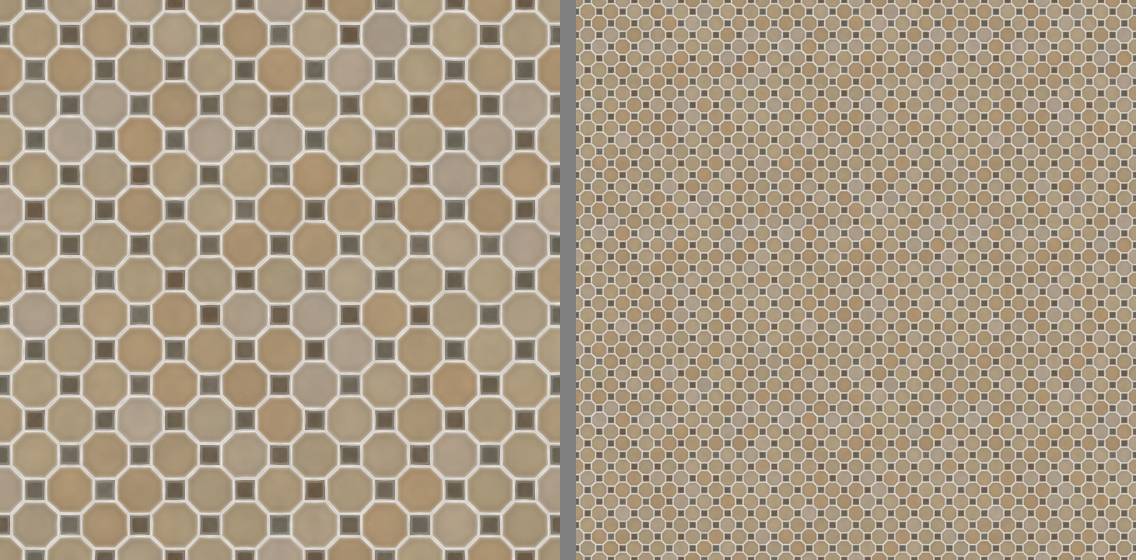
Left: one tile. Right: repeated 3 by 3.
Give the GLSL for this pattern, as a Shadertoy shader.

```glsl
// Octagon-and-dot ceramic floor: clay octagons on a diagonal lattice with small dark squares
// in the gaps. Distance to the nearest joint drives grout, glaze edge and shading; wrapping
// value noise and per-tile hashes add tint shifts, mottling and worn joints.

const float LATTICE = 16.0;      // lattice steps per side, even so that the checker wraps
const float DOT_HALF = 0.31;     // joint centre line around a dot, in lattice steps

float hash(vec2 p) {
    vec3 q = fract(p.xyx * vec3(0.1031, 0.1030, 0.0973));
    q += dot(q, q.yzx + 33.33);
    return fract((q.x + q.y) * q.z);
}

// Value noise with n cells across the unit square, wrapping at its edges
float noise(vec2 uv, float n, float seed) {
    vec2 p = uv * n, i = floor(p), f = fract(p);
    f = f * f * (3.0 - 2.0 * f);
    vec2 a = mod(i, n) + seed, b = mod(i + 1.0, n) + seed;
    return mix(mix(hash(a), hash(vec2(b.x, a.y)), f.x),
               mix(hash(vec2(a.x, b.y)), hash(b), f.x), f.y);
}

float fbm(vec2 uv, float n, float seed) {
    float sum = 0.0, amp = 0.5;
    for (int k = 0; k < 4; k++) {
        sum += amp * noise(uv, n, seed);
        n *= 2.0;
        amp *= 0.5;
        seed += 17.0;
    }
    return sum / 0.9375;
}

float roundedBox(vec2 p, float halfSize, float radius) {
    vec2 q = abs(p) - halfSize + radius;
    return length(max(q, 0.0)) + min(max(q.x, q.y), 0.0) - radius;
}

vec3 octagonGlaze(vec2 uv, vec2 id, float d) {
    float tint = hash(id + 3.7), shade = hash(id + 41.3);
    vec3 col = mix(vec3(0.665, 0.565, 0.435), vec3(0.670, 0.600, 0.485), smoothstep(0.0, 0.5, tint));
    col = mix(col, vec3(0.670, 0.612, 0.540), smoothstep(0.6, 1.0, tint));
    col *= 0.975 + 0.05 * shade;
    // Cloudy glaze, slightly deeper towards the rim
    col *= 1.0 + 0.09 * (fbm(uv, 32.0, 5.0) - 0.5);
    col += vec3(0.02, 0.0, -0.02) * (fbm(uv, 24.0, 71.0) - 0.5);
    col *= 1.0 - 0.045 * exp(-pow((d - 0.15) / 0.09, 2.0));
    // Sparse pale pits
    vec2 g = uv * 96.0, cell = floor(g);
    vec2 at = 0.25 + 0.5 * vec2(hash(cell + 11.0), hash(cell + 57.0));
    float pit = step(0.985, hash(cell + 90.0)) * smoothstep(0.14, 0.04, length(fract(g) - at));
    return mix(col, vec3(0.80, 0.73, 0.62), 0.45 * pit);
}

vec3 dotGlaze(vec2 uv, vec2 id, vec2 q, float px) {
    float tint = hash(id + 23.1), fog = hash(id + 67.9);
    vec3 core = mix(vec3(0.415, 0.345, 0.270), vec3(0.410, 0.395, 0.345), tint);
    core = mix(core, vec3(0.49, 0.47, 0.43), 0.5 * smoothstep(0.65, 1.0, fog));
    core *= 1.0 + 0.22 * (fbm(uv, 64.0, 29.0) - 0.5);
    // Dark rounded core inside a dusty rim, closed by a thin dark outline
    float body = roundedBox(q, 0.215, 0.06);
    vec3 rim = mix(core, vec3(0.64, 0.61, 0.56), 0.62);
    vec3 col = mix(core, rim, smoothstep(-0.03, 0.03, body));
    float outline = abs(max(abs(q.x), abs(q.y)) - 0.265);
    return mix(col, core * 1.06, 0.6 * smoothstep(0.012 + px, 0.0, outline));
}

void mainImage(out vec4 fragColor, in vec2 fragCoord) {
    vec2 uv = fragCoord / iResolution.xy;
    float px = LATTICE / min(iResolution.x, iResolution.y);

    // Slightly hand-laid joints
    vec2 wobble = vec2(noise(uv, 48.0, 7.0), noise(uv, 48.0, 83.0)) - 0.5;
    vec2 p = uv * LATTICE + 0.018 * wobble;

    // Nearest octagon centre: lattice points whose coordinates sum to an even number
    vec2 diag = floor(0.5 * vec2(p.x + p.y, p.x - p.y) + 0.5);
    vec2 centre = vec2(diag.x + diag.y, diag.x - diag.y);
    vec2 q = p - centre, a = abs(q);
    float reach = max(a.x, a.y);
    bool isDot = reach > 1.0 - DOT_HALF;

    // Distance to the joint centre line, and the tile colour
    float d;
    vec3 col;
    if (isDot) {
        vec2 side = a.x > a.y ? vec2(sign(q.x), 0.0) : vec2(0.0, sign(q.y));
        q -= side;
        d = DOT_HALF - max(abs(q.x), abs(q.y));
        col = dotGlaze(uv, mod(centre + side, LATTICE), q, px);
    } else {
        d = min(1.0 - DOT_HALF - reach, (1.0 - a.x - a.y) * 0.70711);
        col = octagonGlaze(uv, mod(centre, LATTICE), d);
    }

    // Chalky haze creeping from the joints
    float wear = fbm(uv, 32.0, 47.0);
    float haze = isDot ? 0.12 * exp(-d / 0.05) : 0.65 * exp(-pow(d / 0.085, 2.0));
    col = mix(col, vec3(0.82, 0.79, 0.75), haze * (0.55 + 0.9 * wear));

    // Grout: grey centre between two bright lips
    float grime = fbm(uv, 64.0, 101.0);
    vec3 grout = mix(vec3(0.80, 0.785, 0.765), vec3(0.915, 0.905, 0.895), smoothstep(0.0, 0.028, d));
    grout *= 1.0 + 0.14 * (grime - 0.5);
    float width = (isDot ? 0.030 : 0.042) + 0.022 * (wear - 0.5);
    float soft = (isDot ? 0.010 : 0.018) + 0.5 * px;
    col = mix(grout, col, smoothstep(width - soft, width + soft, d));

    fragColor = vec4(clamp(col, 0.0, 1.0), 1.0);
}
```
